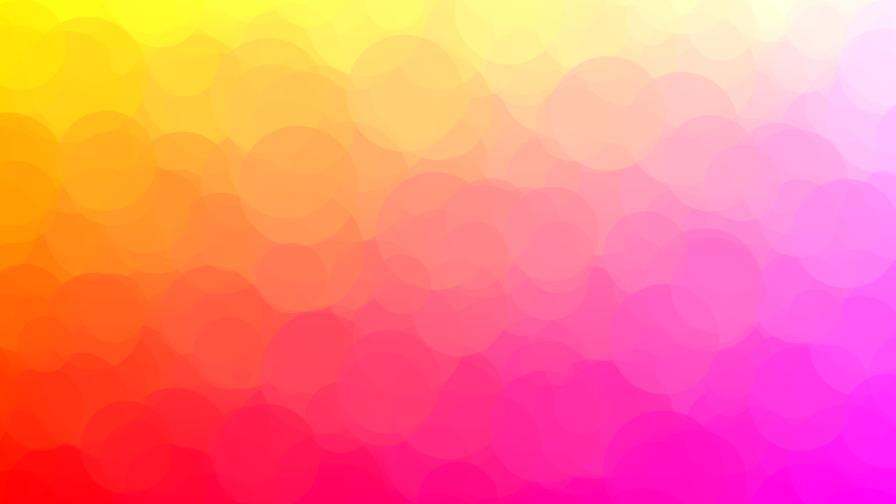
A Shadertoy shader for this background:

```glsl
// Overlapping translucent discs on a four-corner gradient: red, yellow, magenta, white.
// Each disc takes the gradient colour at its own centre. Discs come from several
// layers of jittered cells, searched over neighbours as in cellular noise.

#define LAYERS 6
#define CELL_SIZE 0.2      // cell width, in canvas heights
#define MIN_RADIUS 0.015   // must not exceed CELL_SIZE
#define MAX_RADIUS 0.121
#define DISC_OPACITY 0.55
#define SEED 7.0

// Three random values in 0..1 for a cell of a layer
vec3 hash3(vec3 cell) {
    vec3 q = fract(cell * vec3(0.1031, 0.1030, 0.0973));
    q += dot(q, q.yxz + 33.33);
    return fract((q.xxy + q.yxx) * q.zyx);
}

// Green rises with height, blue rises to the right
vec3 cornerGradient(vec2 position, float aspect) {
    vec2 uv = clamp(position / vec2(aspect, 1.0), 0.0, 1.0);
    return vec3(1.0, uv.y, uv.x);
}

// Blends one disc over the colour below it
vec3 paintDisc(vec3 below, vec2 p, vec2 centre, float radius, float aspect) {
    float pixel = 1.0 / iResolution.y;
    float edge = length(p - centre) - radius;
    float coverage = 1.0 - smoothstep(-0.75 * pixel, 0.75 * pixel, edge);
    return mix(below, cornerGradient(centre, aspect), DISC_OPACITY * coverage);
}

void mainImage(out vec4 fragColor, in vec2 fragCoord) {
    float aspect = iResolution.x / iResolution.y;
    vec2 p = fragCoord / iResolution.y;
    vec3 colour = cornerGradient(p, aspect);

    for (int layer = 0; layer < LAYERS; layer++) {
        float id = float(layer) + SEED;
        vec2 shift = hash3(vec3(id, id * 3.0, 5.0)).xy;
        vec2 home = floor(p / CELL_SIZE + shift);

        // Alternate the stacking direction so no side is always on top
        int direction = 1 - 2 * (layer % 2);
        for (int row = -1; row <= 1; row++) {
            for (int column = -1; column <= 1; column++) {
                vec2 cell = home + vec2(column, row * direction);
                vec3 random = hash3(vec3(cell + 20.0, id * 11.0));
                vec2 centre = (cell + random.xy - shift) * CELL_SIZE;
                float radius = mix(MIN_RADIUS, MAX_RADIUS, sqrt(random.z));
                colour = paintDisc(colour, p, centre, radius, aspect);
            }
        }
    }

    fragColor = vec4(colour, 1.0);
}
```
